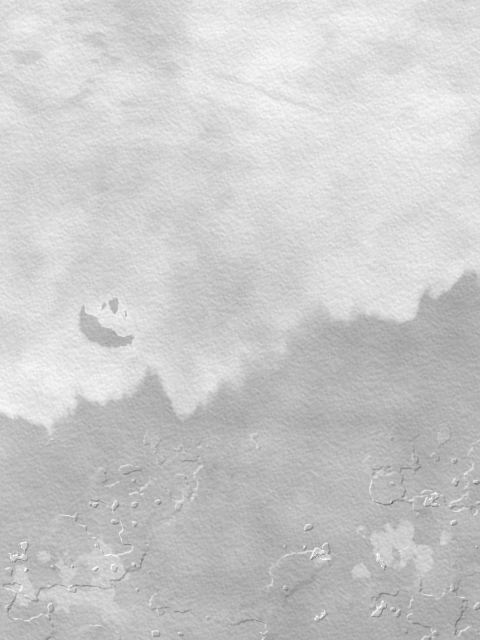
Give the GLSL for this texture, as a WebGL 1 fragment shader.

```glsl
precision highp float;
// Weathered plaster wall: pale lime wash above a ragged, dripping tide line,
// damp grey render below with chips, flakes and cracks. Tones come from layered
// value noise; worn edges are lit by differencing a relief mask.
uniform vec2 u_resolution;

#define WASH_TONE 0.86
#define DAMP_TONE 0.713
#define PATCH_TONE 0.83
#define TIDE_LEFT 0.375
#define TIDE_RIGHT 0.535
#define TIDE_ROUGHNESS 0.24
#define GRAIN_SCALE 300.0
#define GRAIN_STRENGTH 0.062
#define MOTTLE 0.12
#define EDGE_LIGHT 0.17

float hash(vec2 p) {
  vec3 q = fract(vec3(p.xyx) * 0.1031);
  q += dot(q, q.yzx + 33.33);
  return fract((q.x + q.y) * q.z);
}

float noise(vec2 p) {
  vec2 i = floor(p), f = fract(p);
  f = f * f * (3.0 - 2.0 * f);
  return mix(mix(hash(i), hash(i + vec2(1, 0)), f.x),
             mix(hash(i + vec2(0, 1)), hash(i + vec2(1, 1)), f.x), f.y);
}

float fbm(vec2 p) {
  float sum = 0.0, amp = 0.5;
  for (int i = 0; i < 5; i++) {
    sum += amp * noise(p);
    p = mat2(1.6, 1.2, -1.2, 1.6) * p + 17.3;
    amp *= 0.5;
  }
  return sum / 0.97;
}

// Soft elliptical spot: 1 at its centre, fading to 0.
float spot(vec2 p, vec2 centre, vec2 radius) {
  vec2 d = (p - centre) / radius;
  return exp(-dot(d, d));
}

// Signed field of the wash: positive on pale plaster, negative on damp render.
float washField(vec2 p) {
  vec2 q = p + 0.05 * (vec2(fbm(p * 12.0 + 50.0), fbm(p * 12.0 + 80.0)) - 0.5);
  float tide = mix(TIDE_LEFT, TIDE_RIGHT, smoothstep(0.34, 0.52, q.x));
  float drips = fbm(q * vec2(10.0, 7.0) + 4.0) - 0.5;
  float scallops = noise(q * vec2(24.0, 13.0) + 9.0) - 0.5;
  float pockets = spot(q, vec2(0.23, 0.51), vec2(0.11, 0.05));
  return q.y - tide + TIDE_ROUGHNESS * drips + 0.05 * scallops
       - 0.36 * pockets * smoothstep(0.44, 0.64, fbm(q * 13.0 + 2.0));
}

// Ragged chips, at most one in each grid cell.
float chips(vec2 p, float cells, float density) {
  vec2 ragged = vec2(fbm(p * 60.0), fbm(p * 60.0 + 31.0)) - 0.5;
  vec2 q = p * cells + 0.45 * ragged;
  vec2 id = floor(q);
  vec2 centre = 0.38 + 0.24 * vec2(hash(id + 3.1), hash(id + 7.7));
  float radius = mix(0.05, 0.17, hash(id + 12.4));
  vec2 d = (fract(q) - centre) * vec2(1.0, mix(0.6, 1.6, hash(id + 5.0)));
  float present = step(hash(id + 21.0), density);
  return present * (1.0 - smoothstep(-0.0012, 0.0012, (length(d) - radius) / cells));
}

// Layer of peeling paint with crisp broken edges.
float flakes(vec2 p) {
  return smoothstep(-0.015, 0.015, fbm(p * vec2(13.0, 17.0) + 40.0) - 0.54);
}

float relief(vec2 p) {
  float worn = smoothstep(0.48, 0.6, fbm(p * 8.0 + 70.0));
  return chips(p, 11.0, 0.24) + worn * (flakes(p) + chips(p + 0.37, 30.0, 0.35));
}

void main() {
  vec2 p = gl_FragCoord.xy / u_resolution.y;
  float broad = fbm(p * 4.5 + 11.0) - 0.5;
  float fine = fbm(p * 24.0 + 5.0) - 0.5;
  float blotch = smoothstep(0.42, 0.58, fbm(p * vec2(9.0, 11.0) + 0.8 * broad + 25.0)) - 0.5;
  float low = 1.0 - smoothstep(0.24, 0.37, p.y);

  // Wash tone: brushed streaks at the top, a grey haze in the middle.
  vec2 brushed = p + 0.08 * vec2(fbm(p * 5.0), fbm(p * 5.0 + 8.0));
  float streaks = fbm(brushed * vec2(12.0, 42.0) + 3.0) - 0.5;
  float top = smoothstep(0.58, 0.95, p.y);
  float wash = WASH_TONE + MOTTLE * broad + 0.09 * fine + 0.035 * blotch + 0.1 * top * streaks;
  wash += 0.012 * top - 0.03 * spot(p, vec2(0.35, 0.72), vec2(0.25, 0.12));
  wash -= 0.085 * spot(p + 0.1 * broad, vec2(0.4, 0.52), vec2(0.13, 0.12));

  // Dark brushed scuffs near the upper left corner.
  float scuff = smoothstep(0.5, 0.62, fbm(brushed * vec2(25.0, 80.0) + 33.0));
  wash -= 0.06 * scuff * spot(p, vec2(0.1, 0.92), vec2(0.16, 0.1));

  // One long slanting trowel mark, lit along its upper side.
  vec2 stroke = p - vec2(0.42, 0.86);
  float sag = stroke.y + 0.36 * stroke.x + 0.025 * fine;
  float strokeEnds = smoothstep(0.11, 0.06, abs(stroke.x));
  wash -= 0.05 * strokeEnds * smoothstep(0.006, 0.002, abs(sag));

  // Damp render, slightly darker toward the right.
  float damp = DAMP_TONE + 0.1 * broad + 0.08 * fine - 0.015 * smoothstep(0.4, 0.7, p.x);
  damp += 0.02 * blotch + 0.07 * (fbm(p * vec2(8.0, 26.0) + 60.0) - 0.5);

  // Tide line: fairly crisp at the sides, blurred in the middle, with a pale rim.
  float field = washField(p);
  float blur = mix(0.01, 0.06, spot(p, vec2(0.42, 0.5), vec2(0.1, 0.11)));
  float tone = mix(damp, wash, smoothstep(-blur, blur, field));
  tone += 0.03 * smoothstep(0.0, 0.03, field) * smoothstep(0.13, 0.03, field);

  // Pale bare patches near the bottom, then chips and lit broken edges.
  float bare = spot(p, vec2(0.11, 0.09), vec2(0.09, 0.07))
             + spot(p, vec2(0.6, 0.14), vec2(0.1, 0.04));
  float patchMask = smoothstep(0.53, 0.6, fbm(p * 30.0 + 90.0) * 0.8 + 0.2 * bare);
  tone = mix(tone, PATCH_TONE, 0.8 * patchMask * low * smoothstep(0.1, 0.4, bare));
  tone += 0.08 * low * chips(p, 11.0, 0.24);
  vec2 lightStep = vec2(0.001, -0.0011);
  tone += EDGE_LIGHT * low * (relief(p + lightStep) - relief(p - lightStep));

  // Fine sandy grain, embossed from the upper left on a turned lattice.
  vec2 g = mat2(0.8, 0.6, -0.6, 0.8) * p * GRAIN_SCALE;
  float grain = noise(g) - noise(g + vec2(-0.3, 0.9));
  grain += 0.5 * (noise(g * 0.53 + 7.0) - noise(g * 0.53 + vec2(6.8, 7.5)));
  tone += GRAIN_STRENGTH * grain;
  gl_FragColor = vec4(vec3(clamp(tone, 0.0, 0.96)), 1.0);
}
```
